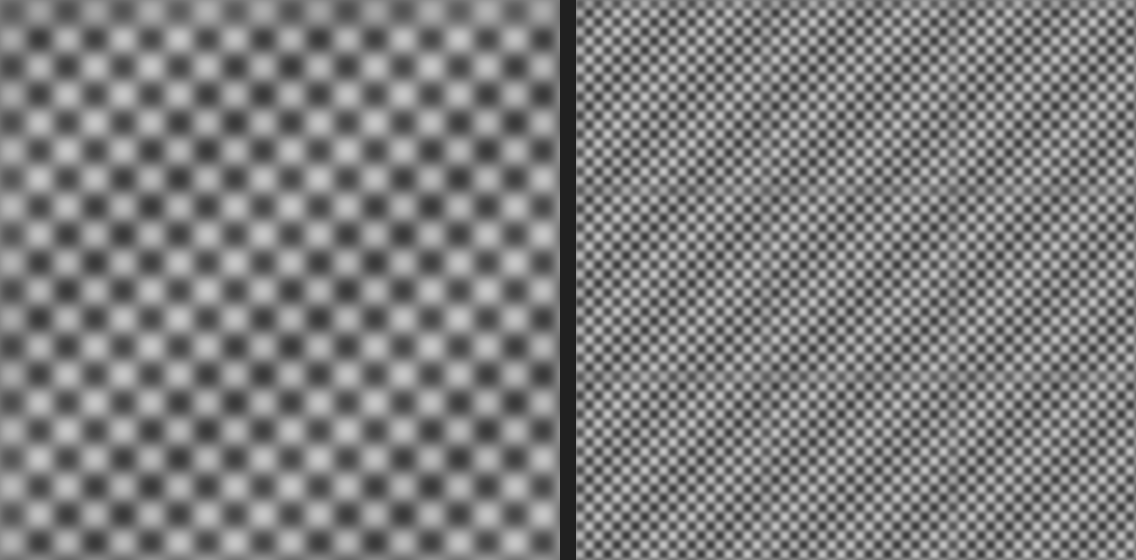
Left, the tile; right, the same tile 3 across and 3 down.
Reproduce this pattern procedurally as a WebGL 1 fragment shader.

```glsl
precision highp float;
// A soft checkerboard of dark and light blobs, ten full periods each way.
// Two crossed ripples make the blobs, a faint diagonal wave varies their grey,
// and the first column and row are paler. Every term wraps at the edges.

uniform vec2 u_resolution;

const float TAU = 6.28318530718;
const float PERIODS = 10.0;
const vec2 BLOB_OFFSET = vec2(0.0198, 0.0193);  // centre of first column, row
const vec2 PALE_DEPTH = vec2(0.2, 0.32);        // contrast lost in them
const float MID_GREY = 0.499;
const float BLOB_CONTRAST = 0.247;
const float DRIFT_CONTRAST = 0.031;
const float DRIFT_PERIODS = 2.0;
const float STEEPNESS = 0.11;

// Shortest distance between two positions on a loop of length one.
float wrappedDistance(float a, float b) {
  return abs(fract(a - b + 0.5) - 0.5);
}

// Ripple along one axis: a cosine with flatter peaks and steeper flanks.
float ripple(float t, float centre) {
  float wave = cos(TAU * PERIODS * (t - centre));
  return wave * (1.0 + STEEPNESS * (1.0 - wave * wave));
}

// Loss of contrast in the single band around the given centre.
float paleBand(float t, float centre, float depth) {
  float band = 1.0 - smoothstep(0.015, 0.045, wrappedDistance(t, centre));
  return 1.0 - depth * band;
}

// Slow diagonal change of brightness.
float diagonalDrift(vec2 p) {
  return -sin(TAU * DRIFT_PERIODS * (p.x + p.y));
}

void main() {
  vec2 uv = gl_FragCoord.xy / u_resolution;
  vec2 p = vec2(uv.x, 1.0 - uv.y);  // measured from the upper left

  float columns = ripple(p.x, BLOB_OFFSET.x)
                * paleBand(p.x, BLOB_OFFSET.x, PALE_DEPTH.x);
  float rows = ripple(p.y, BLOB_OFFSET.y)
             * paleBand(p.y, BLOB_OFFSET.y, PALE_DEPTH.y);

  float grey = MID_GREY - BLOB_CONTRAST * columns * rows
             + DRIFT_CONTRAST * diagonalDrift(p);
  gl_FragColor = vec4(vec3(grey), 1.0);
}
```
